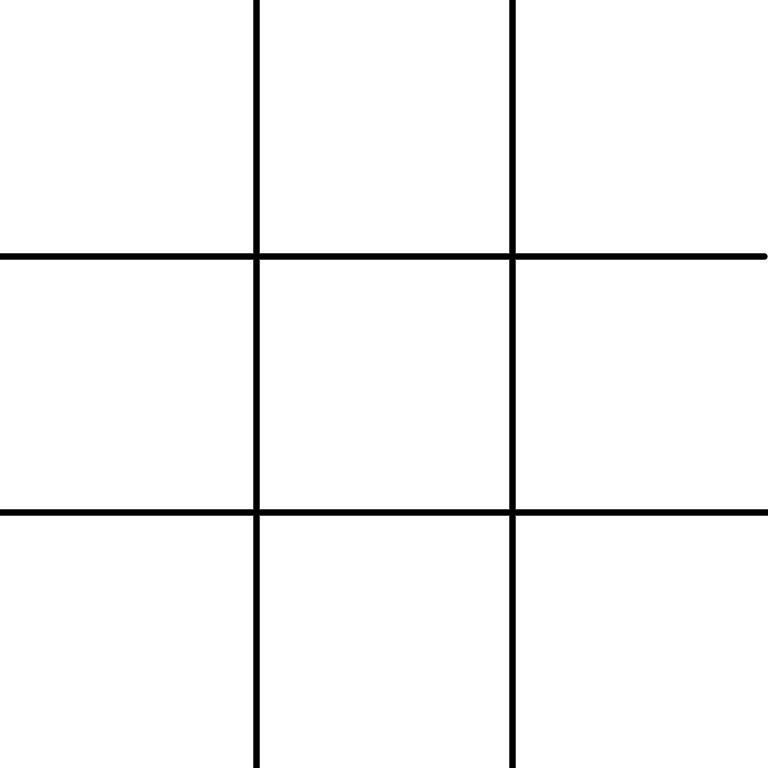
Reproduce this pattern procedurally as a WebGL 1 fragment shader.

```glsl
precision highp float;
// Draws a plain three by three grid of white cells parted by thin black rules.
// Each rule is a capsule distance field; the rules are placed by a loop and
// merged with min. The upper horizontal rule stops in a round cap at the right.

uniform vec2 u_resolution;

const float CELLS = 3.0;             // cells across and down
const float LINE_WIDTH = 0.0084;     // rule thickness, canvas units
const vec2 GRID_SHIFT = vec2(0.00065, -0.00065); // slight shift right and down
const float CAP_TIP = 0.9995;        // right end of the upper rule
const float OVERSHOOT = 0.1;         // how far the other rules pass the edges
const vec3 PAPER = vec3(1.0);
const vec3 INK = vec3(0.0);

// Distance to a round-ended rule along x, centred on y = 0
float ruleDistance(vec2 p, float endX) {
  float nearestX = clamp(p.x, -OVERSHOOT, endX);
  return length(vec2(p.x - nearestX, p.y)) - 0.5 * LINE_WIDTH;
}

// Distance to the nearest of all inner rules
float gridDistance(vec2 p) {
  float fullEnd = 1.0 + OVERSHOOT;
  float cappedEnd = CAP_TIP - 0.5 * LINE_WIDTH;
  float d = 1.0;
  for (float i = 1.0; i < CELLS; i += 1.0) {
    vec2 offset = p - (vec2(i / CELLS) + GRID_SHIFT);
    float endX = i > CELLS - 1.5 ? cappedEnd : fullEnd;
    d = min(d, ruleDistance(vec2(p.x, offset.y), endX));
    d = min(d, ruleDistance(vec2(p.y, offset.x), fullEnd));
  }
  return d;
}

void main() {
  vec2 p = gl_FragCoord.xy / u_resolution;
  float pixel = 1.0 / min(u_resolution.x, u_resolution.y);

  // Edge coverage over one pixel
  float coverage = clamp(0.5 - gridDistance(p) / pixel, 0.0, 1.0);
  gl_FragColor = vec4(mix(PAPER, INK, coverage), 1.0);
}
```
